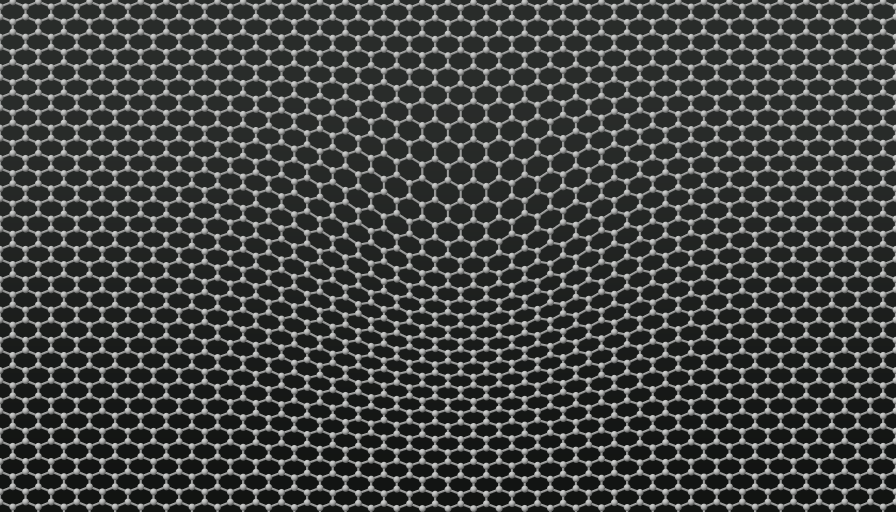
Give the GLSL for this pattern, as a WebGL 1 fragment shader.

```glsl
precision highp float;
// Tilted honeycomb sheet of grey balls and rods, sagging into a soft dent.

uniform vec2 u_resolution;

#define COLUMNS 35.0                  // cells across the canvas; one cell is the unit
#define ROW_STEP 0.592                // foreshortened distance between cell rows
#define BALL_RADIUS 0.135
#define ROD_RADIUS 0.043
#define DENT_CENTER vec2(18.0, 9.5)
#define DENT_SIZE vec2(4.2, 3.7)
#define DENT_DEPTH 1.64
#define BACK_TOP vec3(0.162, 0.172, 0.165)
#define BACK_BOTTOM vec3(0.07, 0.077, 0.072)
#define METAL vec3(0.8, 0.805, 0.8)

const float HEX_ROW = 0.8660254;

// Centre of the regular hexagon, with unit column spacing, that holds q.
vec2 hexCenter(vec2 q) {
  vec2 period = vec2(1.0, 2.0 * HEX_ROW);
  vec2 a = floor(q / period + 0.5) * period;
  vec2 b = (floor(q / period) + 0.5) * period;
  return dot(q - a, q - a) < dot(q - b, q - b) ? a : b;
}

// Corner k of a regular hexagon with a vertex at the top.
vec2 hexCorner(float k) {
  float angle = radians(90.0 + 60.0 * k);
  return vec2(cos(angle), sin(angle)) / sqrt(3.0);
}

// Signed offset across a rod in x, distance to its segment in y.
vec2 rodDistance(vec2 p, vec2 a, vec2 b) {
  vec2 along = b - a;
  float t = clamp(dot(p - a, along) / dot(along, along), 0.0, 1.0);
  vec2 away = p - a - along * t;
  return vec2(dot(away, normalize(vec2(-0.5, 0.8))), length(away));
}

float coverage(float d, float pixel) {
  return clamp(0.5 - d / pixel, 0.0, 1.0);
}

// Matte ball lit from the upper left.
vec3 shadeBall(vec2 offset) {
  vec2 n = offset / BALL_RADIUS;
  float height = sqrt(max(0.0, 1.0 - dot(n, n)));
  float light = max(0.0, dot(vec3(n, height), normalize(vec3(-0.35, 0.55, 0.8))));
  return METAL * (0.48 + 0.52 * light);
}

void main() {
  float pixel = COLUMNS / u_resolution.x;
  vec2 p = gl_FragCoord.xy * pixel;

  // Bend the sheet downward and keep the slope of the displacement.
  vec2 r = (p - DENT_CENTER) / DENT_SIZE;
  float sag = DENT_DEPTH * exp(-0.5 * dot(r, r));
  vec2 slope = -sag * r / DENT_SIZE;
  vec2 sheet = vec2(p.x, p.y + sag);

  // Locate the cell in the unforeshortened sheet.
  float squash = ROW_STEP / HEX_ROW;
  vec2 q = sheet / vec2(1.0, squash);
  vec2 center = hexCenter(q);

  // Local map from the sheet to the canvas, so balls stay round.
  float stretch = squash / (1.0 + slope.y);
  mat2 toCanvas = mat2(1.0, -slope.x / (1.0 + slope.y), 0.0, stretch);
  vec2 local = toCanvas * (q - center);

  // Nearest ball and rod around this cell.
  vec2 ballOffset = vec2(10.0);
  vec2 rod = vec2(10.0);
  for (int i = 0; i < 6; i++) {
    float k = float(i);
    vec2 a = toCanvas * hexCorner(k);
    vec2 b = toCanvas * hexCorner(k + 1.0);
    vec2 offset = local - a;
    if (length(offset) < length(ballOffset)) ballOffset = offset;
    vec2 candidate = rodDistance(local, a, b);
    if (candidate.y < rod.y) rod = candidate;
  }

  // Backdrop fading into shadow toward the bottom.
  float y = gl_FragCoord.y / u_resolution.y;
  vec3 color = mix(BACK_BOTTOM, BACK_TOP, smoothstep(0.0, 0.85, y));

  // Rods first, balls on top.
  float rodLight = 0.74 + 0.2 * clamp(rod.x / ROD_RADIUS, -1.0, 1.0);
  color = mix(color, METAL * rodLight, coverage(rod.y - ROD_RADIUS, pixel));
  float ballMask = coverage(length(ballOffset) - BALL_RADIUS, pixel);
  color = mix(color, shadeBall(ballOffset), ballMask);

  gl_FragColor = vec4(color, 1.0);
}
```
